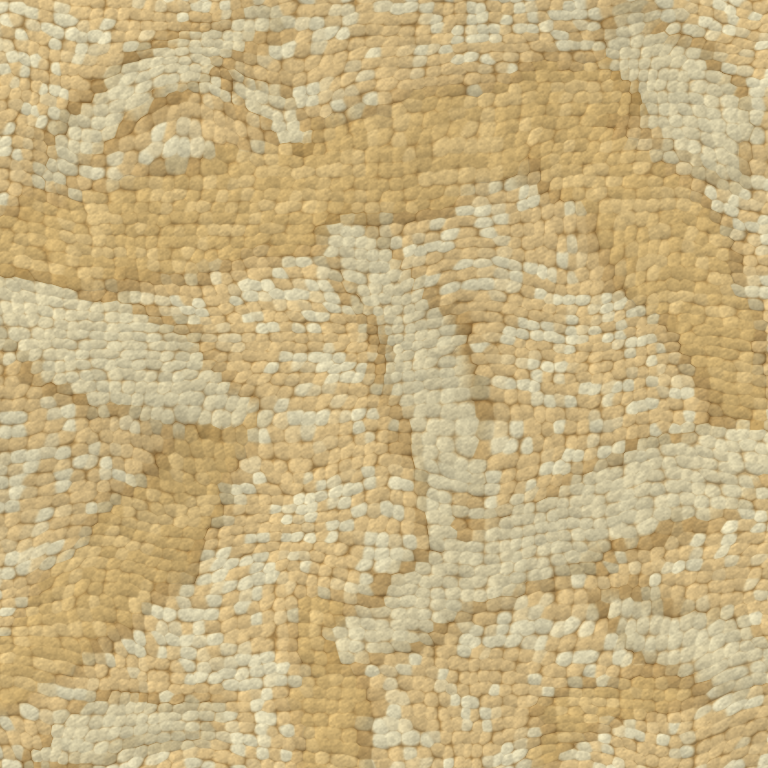
Reproduce this texture procedurally as a WebGL 1 fragment shader.

```glsl
precision highp float;
// Looped wool carpet: rows of tan and cream tufts with raised gold and pale ribbons.
uniform vec2 u_resolution;

float hash(vec2 p) {
  vec3 q = fract(vec3(p.xyx) * 0.1031);
  q += dot(q, q.yzx + 33.33);
  return fract((q.x + q.y) * q.z);
}

float noise(vec2 p) {
  vec2 i = floor(p), f = fract(p);
  f = f * f * (3.0 - 2.0 * f);
  return mix(mix(hash(i), hash(i + vec2(1, 0)), f.x),
             mix(hash(i + vec2(0, 1)), hash(i + vec2(1, 1)), f.x), f.y);
}

// Signed distance to a bowed band that tapers toward both ends
float ribbon(vec2 p, vec2 a, vec2 b, float bow, float halfWidth) {
  vec2 ab = b - a;
  float t = clamp(dot(p - a, ab) / dot(ab, ab), 0.0, 1.0);
  vec2 spine = a + ab * t + vec2(-ab.y, ab.x) * bow * 4.0 * t * (1.0 - t);
  return length(p - spine) - halfWidth * (0.5 + 0.5 * sin(3.1416 * t));
}

float goldRibbons(vec2 p) {
  float d = ribbon(p, vec2(-0.1, 0.66), vec2(0.86, 0.92), -0.04, 0.072);
  d = min(d, ribbon(p, vec2(0.68, 0.87), vec2(0.97, 0.47), 0.08, 0.065));
  d = min(d, ribbon(p, vec2(0.29, 0.45), vec2(-0.02, 0.1), 0.06, 0.062));
  d = min(d, ribbon(p, vec2(0.41, 0.21), vec2(0.43, -0.08), 0.05, 0.043));
  return min(d, ribbon(p, vec2(0.7, 0.03), vec2(0.9, 0.1), 0.1, 0.03));
}

float paleRibbons(vec2 p) {
  float d = ribbon(p, vec2(0.45, 0.68), vec2(0.57, 0.31), 0.14, 0.052);
  d = min(d, ribbon(p, vec2(0.46, 0.17), vec2(1.05, 0.43), 0.03, 0.055));
  d = min(d, ribbon(p, vec2(-0.03, 0.61), vec2(0.29, 0.47), 0.02, 0.064));
  d = min(d, ribbon(p, vec2(0.82, 0.95), vec2(0.94, 0.79), 0.08, 0.057));
  d = min(d, ribbon(p, vec2(0.07, 0.78), vec2(0.34, 0.97), 0.08, 0.035));
  d = min(d, ribbon(p, vec2(0.31, 0.89), vec2(0.4, 0.82), 0.0, 0.022));
  d = min(d, ribbon(p, vec2(0.8, 0.21), vec2(1.02, 0.13), -0.05, 0.036));
  return min(d, ribbon(p, vec2(0.06, 0.01), vec2(0.26, 0.06), 0.1, 0.03));
}

void main() {
  vec2 p = gl_FragCoord.xy / u_resolution;

  // Slightly wavy rows of stitches
  vec2 density = vec2(60.0, 65.0);
  vec2 wave = vec2(noise(p * 9.0), noise(p * 8.0 + 31.0)) - 0.5;
  vec2 q = p * density + wave * vec2(2.4, 2.8);
  vec2 cell = floor(q);

  // Blend the nearest tufts, weighted by their height
  float peak = -1.0, total = 0.0, cream = 0.0, tone = 0.0, lit = 0.0;
  vec2 toCentre = vec2(0.0);
  for (int y = -1; y <= 1; y++) {
    for (int x = -1; x <= 1; x++) {
      vec2 id = cell + vec2(x, y);
      float r1 = hash(id), r2 = hash(id + 71.3), r3 = hash(id + 137.9);
      vec2 offset = q - id - 0.5 - (vec2(r1, r2) - 0.5) * vec2(0.55, 0.38);
      float angle = (r3 - 0.35) * 1.3;
      float c = cos(angle), s = sin(angle);
      vec2 local = vec2(c * offset.x + s * offset.y, c * offset.y - s * offset.x);
      local /= vec2(0.72 + 0.25 * r2, 0.65 + 0.1 * r1);
      float height = 1.0 - dot(local, local);
      float weight = exp(9.0 * height);
      float strand = 0.55 * noise(id * vec2(0.3, 0.9) + 5.0) + 0.45 * hash(id + 19.7);
      peak = max(peak, height);
      total += weight;
      cream += weight * smoothstep(0.48, 0.64, strand);
      tone += weight * r3;
      lit += weight * dot(local, vec2(-0.35, 0.75));
      toCentre -= weight * offset;
    }
  }
  cream /= total;
  tone /= total;
  lit /= total;

  // Ribbon borders follow whole tufts
  vec2 centre = p + toCentre / total / density;
  vec2 fray = vec2(noise(centre * 24.0), noise(centre * 24.0 + 50.0)) - 0.5;
  centre += fray * 0.03;
  float goldDist = goldRibbons(centre);
  float paleDist = paleRibbons(centre);
  float gold = 1.0 - smoothstep(-0.006, 0.004, goldDist);
  float pale = 1.0 - smoothstep(-0.006, 0.004, paleDist);
  float raised = max(gold, pale);

  // Yarn colours
  vec3 color = mix(vec3(0.88, 0.765, 0.545), vec3(0.91, 0.87, 0.72), cream);
  color = mix(color, vec3(0.83, 0.705, 0.46) + 0.05 * cream, gold * 0.9);
  color = mix(color, vec3(0.88, 0.835, 0.68), pale * 0.92);

  // Rounded loops, dark gaps and fibres
  float body = smoothstep(-0.05, 0.68, peak);
  body = mix(body, 1.0, 0.25 * raised);
  color = mix(vec3(0.61, 0.47, 0.26), color, 0.25 + 0.75 * body);
  color *= 0.94 + 0.13 * lit + 0.1 * (tone - 0.5);
  vec2 fibre = vec2(p.x + 0.6 * p.y, p.y - 0.6 * p.x);
  color *= 1.0 + 0.13 * (noise(fibre * vec2(150.0, 300.0)) - 0.5)
               + 0.07 * (noise(p * 420.0) - 0.5);

  // Shadowed creases beside the raised pile, and broad wear
  float crease = max(exp(-pow((goldDist - 0.004) / 0.009, 2.0)) * (1.0 - pale),
                     exp(-pow((paleDist - 0.006) / 0.009, 2.0)));
  crease *= 0.3 + 0.7 * noise(p * 13.0 + 8.0);
  color *= 1.0 - crease * vec3(0.2, 0.25, 0.34);
  color *= 0.98 + 0.08 * (noise(p * 5.0 + 3.0) - 0.5);

  gl_FragColor = vec4(color, 1.0);
}
```
